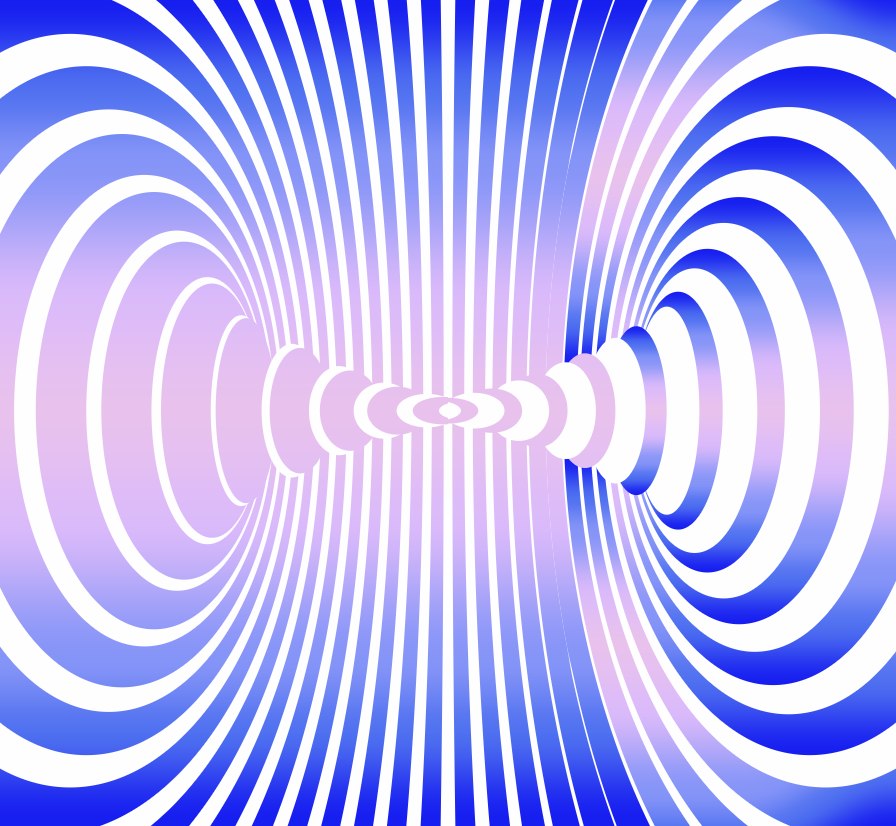
Write a Shadertoy shader that draws this background.

```glsl
const float CANVAS_HEIGHT = 708.0;

// Pink at the waist, through lavender and periwinkle, to deep blue
vec3 ramp(float s) {
    vec3 color = mix(vec3(0.91, 0.76, 0.93), vec3(0.86, 0.73, 0.98), smoothstep(0.0, 0.3, s));
    color = mix(color, vec3(0.52, 0.58, 0.97), smoothstep(0.25, 0.62, s));
    color = mix(color, vec3(0.31, 0.44, 0.94), smoothstep(0.6, 0.8, s));
    return mix(color, vec3(0.09, 0.12, 0.94), smoothstep(0.77, 1.0, s));
}

// Half height of loop n, growing without bound toward the front
float loopHeight(float n) {
    n = min(n, 18.99);
    float h = 8.0 + n * (3.0 + n * (1.9 + 0.08 * n));
    return h * inversesqrt(1.0 - pow(abs(n) / 19.0, 8.0));
}

// Approximate signed distance to the ellipse of loop n
float loopDistance(vec2 p, float n) {
    float outer = 37.0 * n + 0.13 * n * n * n;
    float inner = min(160.0 * sin((19.0 - n) * 0.11), outer - 52.0);
    vec2 radii = vec2(0.5 * (outer - inner), loopHeight(n));
    vec2 v = vec2(p.x - 0.5 * (outer + inner), p.y) / radii;
    float k = length(v);
    return k * (k - 1.0) / max(length(v / radii), 1e-5);
}

// Half width of the white gap at loop n, in loop steps
float gapWidth(float n, float y, bool rightSide) {
    if (!rightSide) return min(0.045 + 0.035 * abs(n - 5.0), 0.21);
    float w = max(0.06 * abs(n - 14.0), 0.03 * smoothstep(200.0, 230.0, y));
    return min(w, mix(0.3, 0.21, smoothstep(5.0, 10.0, n)));
}

// Gradient position inside band n
float bandShade(vec2 p, float n, float w, bool rightSide) {
    if (rightSide && n > 4.5 && n < 10.5) return p.y / loopHeight(n - w);
    if (rightSide && n > 10.5 && n < 13.5) {
        float d = p.y - 200.0;
        return max(-d / 160.0, d / 210.0) + 0.25 * smoothstep(250.0, 384.0, p.x);
    }
    return p.y / 352.0;
}

void mainImage(out vec4 fragColor, in vec2 fragCoord) {
    float pixel = CANVAS_HEIGHT / iResolution.y;
    vec2 p = (fragCoord - 0.5 * iResolution.xy) * pixel - vec2(0.0, 2.0);
    bool rightSide = p.x > 0.0;
    p = abs(p);

    // Paint loops from the front to the far end, each over the last
    vec3 white = vec3(0.995, 0.995, 1.0);
    vec3 color = white;
    for (int i = 19; i >= 0; i--) {
        float n = float(i);
        float w = gapWidth(n, p.y, rightSide);
        float gap = clamp(0.5 - loopDistance(p, n + w) / pixel, 0.0, 1.0);
        float band = clamp(0.5 - loopDistance(p, n - w) / pixel, 0.0, 1.0);
        color = mix(color, white, gap);
        color = mix(color, ramp(bandShade(p, n, w, rightSide)), band);
    }
    fragColor = vec4(color, 1.0);
}
```
